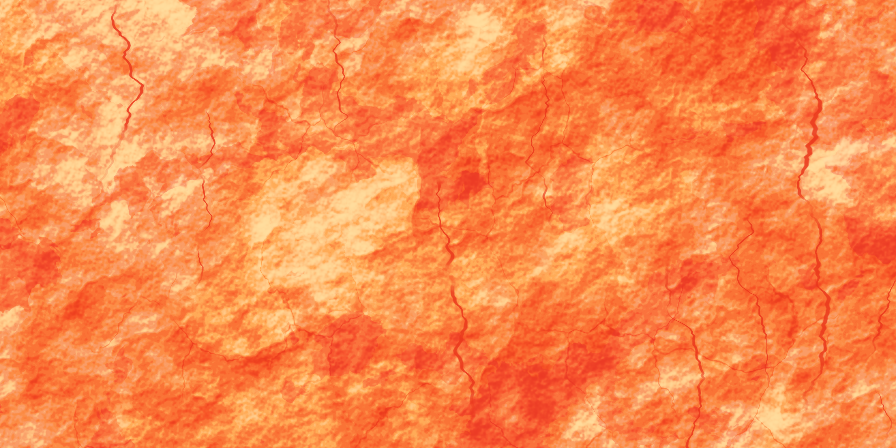
Reproduce this texture procedurally as a Shadertoy shader.

```glsl
// Sunlit orange sandstone wall with cream and crimson stains, chipped relief and cracks.
// Layered noise and cellular facets form one tone value, which a colour ramp paints;
// a loop then cuts thin, broken, mostly upright cracks into the face.

const vec3 DEEP_RED = vec3(0.92, 0.22, 0.11);
const vec3 RED      = vec3(0.97, 0.33, 0.15);
const vec3 ORANGE   = vec3(0.98, 0.45, 0.21);
const vec3 AMBER    = vec3(0.99, 0.55, 0.27);
const vec3 PINK     = vec3(0.98, 0.61, 0.40);
const vec3 YELLOW   = vec3(1.00, 0.67, 0.34);
const vec3 CREAM    = vec3(1.00, 0.77, 0.51);
const vec3 PALE     = vec3(1.00, 0.87, 0.62);

const float STAIN_SCALE = 3.6;
const float DETAIL_SCALE = 15.0;
const float GRAIN_SCALE = 110.0;
const float FACET_SCALE = 4.5;
const float RELIEF = 0.085;
const float CONTRAST = 1.45;
const float CRACK_WIDTH = 0.0048;
const int CRACK_COUNT = 9;
const vec2 LIGHT_STEP = vec2(-0.003, 0.006);

float hash(vec2 p) {
    vec3 q = fract(p.xyx * 0.1031);
    q += dot(q, q.yzx + 33.33);
    return fract((q.x + q.y) * q.z);
}

float noise(vec2 p) {
    vec2 i = floor(p), f = fract(p);
    f = f * f * (3.0 - 2.0 * f);
    vec2 e = vec2(1.0, 0.0);
    return mix(mix(hash(i), hash(i + e), f.x),
               mix(hash(i + e.yx), hash(i + e.xx), f.x), f.y);
}

float fbm(vec2 p) {
    float sum = 0.0, amp = 0.463;
    for (int i = 0; i < 6; i++) {
        sum += amp * noise(p);
        p = mat2(1.6, 1.2, -1.2, 1.6) * p + 17.3;
        amp *= 0.55;
    }
    return sum;
}

// Fractal noise with zero mean and roughly unit deviation
float spread(vec2 p) { return (fbm(p) - 0.5) / 0.119; }

// Coordinates along the gently rising grain of the rock
vec2 strata(vec2 p) { return vec2(dot(p, vec2(0.87, 0.5)), 1.25 * dot(p, vec2(-0.5, 0.87))); }

float rockHeight(vec2 p) { return 1.0 - abs(2.0 * fbm(strata(p) * 5.0 + 40.0) - 1.0); }

// Cellular facets: x = gap between the two nearest cells, y = random cell value
vec2 facets(vec2 p) {
    vec2 cell = floor(p);
    float near = 9.0, second = 9.0, id = 0.0;
    for (int y = -1; y <= 1; y++)
    for (int x = -1; x <= 1; x++) {
        vec2 c = cell + vec2(x, y);
        float d = length(c + vec2(hash(c), hash(c + 71.7)) - p);
        if (d < near) { second = near; near = d; id = hash(c + 13.1); }
        else second = min(second, d);
    }
    return vec2(second - near, id);
}

float ramp(float a, float b, float x) { return clamp((x - a) / (b - a), 0.0, 1.0); }

vec3 rockColour(float t, float hue) {
    vec3 light = mix(PINK, YELLOW, smoothstep(0.44, 0.60, hue));
    vec3 c = mix(DEEP_RED, RED, ramp(0.0, 0.08, t));
    c = mix(c, ORANGE, ramp(0.08, 0.24, t));
    c = mix(c, AMBER, ramp(0.34, 0.52, t));
    c = mix(c, light, ramp(0.58, 0.74, t));
    c = mix(c, CREAM, ramp(0.80, 0.92, t));
    return mix(c, PALE, ramp(0.92, 1.0, t));
}

void mainImage(out vec4 fragColor, in vec2 fragCoord) {
    vec2 p = fragCoord / iResolution.y;
    float px = 1.0 / iResolution.y;
    vec2 warp = vec2(fbm(p * 5.0 + 3.0), fbm(p * 5.0 + 61.0)) - 0.5;
    vec2 q = p + 0.2 * warp;

    // Stains, broad lighting and grain
    float tone = 0.5 * spread(strata(q) * STAIN_SCALE + 5.0);
    tone += 0.38 * spread(p * DETAIL_SCALE + 23.0);
    tone += 0.65 * (noise(p * GRAIN_SCALE) + noise(p * GRAIN_SCALE * 1.9) - 1.0);
    vec2 glow = (p - vec2(0.25, 0.58)) * vec2(1.7, 1.5);
    float bleach = exp(-dot(glow, glow));
    tone += 0.8 * bleach + 0.7 * (p.y - 0.6) - 0.18;

    // Ragged cream flecks and crimson islands
    float fleck = smoothstep(0.55, 0.8, spread(p * 6.5 + 210.0) + 0.6 * bleach - 0.15);
    float island = smoothstep(0.65, 0.85, spread(strata(q) * 5.0 + 90.0));
    tone += 0.65 * fleck - (0.85 + 0.4 * bleach) * island;

    // Chipped relief, facets and their broken seams
    tone += RELIEF * (rockHeight(p) - rockHeight(p + LIGHT_STEP)) / length(LIGHT_STEP);
    vec2 facet = facets(q * FACET_SCALE * vec2(1.2, 0.9));
    tone += 0.7 * (facet.y - 0.5);
    float seam = 1.0 - smoothstep(0.0, 0.025 + 2.0 * px, facet.x);
    tone -= 1.1 * seam * smoothstep(0.52, 0.64, fbm(p * 4.0 + 31.0));

    // Dark slab near the middle
    vec2 s = q - vec2(1.02, 0.63);
    float slab = max(abs(s.x + 0.12 * s.y) / 0.08, abs(s.y - 0.7 * s.x) / 0.13);
    tone -= 0.9 * (1.0 - smoothstep(0.94, 1.02, slab));

    // Jagged cracks with a soft shadow and a lit right lip
    float dark = 0.0;
    for (int n = 0; n < CRACK_COUNT; n++) {
        float i = float(n);
        float x = 2.0 * fract(0.9 + 0.618 * i) + 0.2 * (fbm(vec2(p.y * 5.0 + i * 9.0, i * 5.3)) - 0.5);
        x += 0.009 * (noise(vec2(p.y * 42.0, i * 3.0)) - 0.5);
        float reach = 0.2 + 0.32 / (1.0 + i);
        float away = abs(p.y - 0.55 - 0.4 * sin(3.6 * i));
        float taper = 1.0 - smoothstep(0.6 * reach, reach, away);
        taper *= smoothstep(0.12, 0.4, noise(vec2(p.y * 13.0, i * 7.0 + 2.0)));
        float width = CRACK_WIDTH / (1.0 + 0.2 * i) * (0.2 + 1.2 * noise(vec2(p.y * 30.0, i)));
        float d = p.x - x;
        dark = max(dark, taper * (1.0 - smoothstep(0.5 * width, width + 0.5 * px, abs(d))));
        tone += taper * (0.35 * exp(-abs(d - 0.010) / 0.005) - 0.4 * exp(-abs(d) / 0.010));
    }

    float t = 1.0 / (1.0 + exp(-CONTRAST * tone));
    vec3 colour = rockColour(t, fbm(p * 3.5 + 150.0));
    colour.b += 0.03 * island;
    colour = mix(colour, DEEP_RED, 0.85 * dark);
    fragColor = vec4(clamp(colour, 0.0, 1.0), 1.0);
}
```
